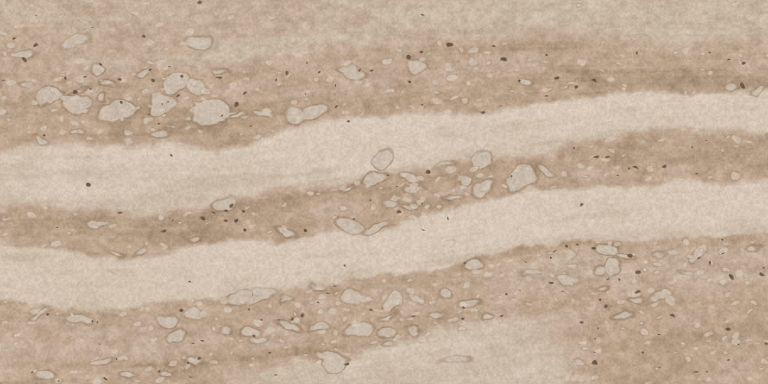
Write a Shadertoy shader that draws this texture.

```glsl
// Vein-cut travertine: cream and tan strata that climb to the right.
// Ragged band edges set a tone, streaky noise stains it, and jittered
// cells scatter grey mineral pockets, pale flecks and small dark pits.

const vec3 DEEP  = vec3(0.665, 0.57, 0.48);
const vec3 TAN   = vec3(0.735, 0.635, 0.545);
const vec3 ROSE  = vec3(0.76, 0.67, 0.595);
const vec3 SAND  = vec3(0.79, 0.725, 0.65);
const vec3 CREAM = vec3(0.845, 0.78, 0.715);
const vec3 OCHRE = vec3(0.765, 0.695, 0.605);
const vec3 FILL  = vec3(0.79, 0.735, 0.675);
const vec3 FLECK = vec3(0.835, 0.78, 0.715);
const vec3 RIM   = vec3(0.58, 0.48, 0.39);
const vec3 PIT   = vec3(0.36, 0.28, 0.22);

const float RISE = 0.19;     // climb of the strata from left to right
const float STREAK = 0.60;   // strength of the long stains
const float LAMINA = 0.14;   // strength of the thin layers
const float MOTTLE = 0.55;   // strength of the cloudy stains
const float SPECKLE = 0.13;  // strength of the fine crumbs in the brown
const float GRAIN = 0.050;   // strength of the finest grain

// Centres of the zones rich in mineral pockets
const vec2 ZONES[4] = vec2[4](vec2(0.36, 0.73), vec2(1.52, 0.35),
                              vec2(1.10, 0.52), vec2(0.95, 0.20));

float hash(vec2 p) {
    vec3 q = fract(p.xyx * 0.1031);
    q += dot(q, q.yzx + 33.33);
    return fract((q.x + q.y) * q.z);
}

float noise(vec2 p) {
    vec2 i = floor(p), f = fract(p);
    f = f * f * (3.0 - 2.0 * f);
    return mix(mix(hash(i), hash(i + vec2(1, 0)), f.x),
               mix(hash(i + vec2(0, 1)), hash(i + vec2(1, 1)), f.x), f.y);
}

float fbm(vec2 p) {
    float sum = 0.0, amp = 0.533;
    for (int i = 0; i < 4; i++) {
        sum += amp * noise(p);
        p = mat2(0.96, 0.28, -0.28, 0.96) * p * 2.03 + 17.3;
        amp *= 0.5;
    }
    return sum;
}

// Height within the strata, with the climb removed
float layerHeight(vec2 p) {
    float weight = smoothstep(-0.3, 0.25, p.y) * (1.0 - smoothstep(0.65, 1.0, p.y));
    return p.y - RISE * weight * smoothstep(0.3, 1.9, p.x);
}

// 1 below a wobbling band edge, 0 above it
float below(float v, float x, float level, float soft) {
    float wobble = 0.050 * (noise(vec2(x * 3.4, level * 91.0)) - 0.5)
                 + 0.028 * (noise(vec2(x * 8.0, level * 57.0)) - 0.5)
                 + 0.012 * (noise(vec2(x * 23.0, level * 33.0)) - 0.5);
    return 1.0 - smoothstep(-soft, soft, v - level - wobble);
}

// Base tone of the strata: 0 is deep brown, 1 is cream
float strata(vec2 p) {
    float v = layerHeight(p);
    float tone = mix(0.46, 0.74, smoothstep(0.2, 1.4, p.x));
    tone = mix(tone, 0.34, below(v, p.x, 0.86, 0.04));
    tone = mix(tone, 0.18, below(v, p.x, 0.72, 0.05));
    tone = mix(tone, 0.96, below(v, p.x, 0.615, 0.014));
    tone = mix(tone, 0.82, below(v, p.x, 0.51, 0.03));
    tone = mix(tone, 0.22, below(v, p.x, 0.455, 0.016));
    tone = mix(tone, 0.96, below(v, p.x, 0.345, 0.009));
    tone = mix(tone, 0.22, below(v, p.x, 0.205, 0.008));
    tone = mix(tone, 0.42, below(v, p.x, 0.165, 0.03));
    tone = mix(tone, 0.20, below(v, p.x, 0.09, 0.03));
    float patchMask = smoothstep(0.5, 0.9, p.x) * (1.0 - smoothstep(1.35, 1.65, p.x));
    return mix(tone, 0.80, patchMask * below(v, p.x, 0.03, 0.015));
}

float richness(vec2 p) {
    float rich = 0.0;
    for (int i = 0; i < 4; i++) {
        vec2 q = (p - ZONES[i]) / vec2(0.40, 0.10);
        rich = max(rich, exp(-dot(q, q)));
    }
    return rich;
}

// Distance to scattered ellipses; chance is (sparse, dense), reach the largest radius
float scatter(vec2 p, vec2 cell, vec2 chance, float reach, float seed) {
    float d = 1.0;
    vec2 home = floor(p / cell);
    for (int j = -1; j <= 1; j++)
    for (int i = -1; i <= 1; i++) {
        vec2 id = home + vec2(i, j), key = id + seed;
        float pick = hash(key + 7.7);
        if (pick > chance.x + chance.y) continue;
        vec2 jitter = vec2(hash(key + 3.1), hash(key + 19.4)) - 0.5;
        vec2 centre = (id + 0.5 + 0.7 * jitter) * cell;
        float host = 1.0 - smoothstep(0.40, 0.62, strata(centre));
        if (pick > (chance.x + chance.y * richness(centre)) * (0.08 + host)) continue;
        float size = hash(key + 41.7);
        vec2 r = cell * reach * mix(0.35, 1.0, size * size);
        r.y *= mix(0.55, 1.2, hash(key + 63.2));
        vec2 q = p - centre;
        q.y -= q.x * (hash(key + 81.5) - 0.4) * 0.5;
        d = min(d, (length(q / r) - 1.0) * min(r.x, r.y));
    }
    return d;
}

float cover(float d, float soft) { return 1.0 - smoothstep(-soft, soft, d); }

vec3 palette(float t) {
    vec3 c = mix(DEEP, TAN, smoothstep(0.0, 0.28, t));
    c = mix(c, ROSE, smoothstep(0.28, 0.48, t));
    c = mix(c, SAND, smoothstep(0.48, 0.74, t));
    return mix(c, CREAM, smoothstep(0.74, 1.0, t));
}

void mainImage(out vec4 fragColor, in vec2 fragCoord) {
    vec2 p = fragCoord / iResolution.y;
    float soft = max(0.002, 0.6 / iResolution.y);
    float v = layerHeight(p);
    vec2 warp = vec2(noise(p * 25.0), noise(p * 25.0 + 51.0)) - 0.5;
    vec2 crumble = vec2(noise(p * 75.0 + 8.0), noise(p * 75.0 + 33.0)) - 0.5;

    // Stained strata
    float tone = strata(p + 0.012 * warp + 0.006 * crumble);
    float brown = 1.0 - smoothstep(0.45, 0.85, tone);
    float stain = mix(0.6, 1.0, brown);
    tone += STREAK * stain * (fbm(vec2(p.x * 2.2, v * 24.0)) - 0.5);
    tone += LAMINA * (noise(vec2(p.x * 5.0, v * 105.0)) - 0.5);
    tone += MOTTLE * stain * (fbm(p * vec2(13.0, 24.0) + 5.0) - 0.5);
    vec3 col = palette(tone);
    float ochre = smoothstep(0.78, 0.93, v) + 0.6 * smoothstep(0.50, 0.70, fbm(p * vec2(2.0, 9.0) + 40.0));
    col = mix(col, OCHRE, 0.28 * min(ochre, 1.0));
    float topCrumbs = smoothstep(0.82, 0.92, v);
    col += SPECKLE * max(mix(0.25, 1.0, brown), topCrumbs) * (fbm(p * vec2(48.0, 62.0)) - 0.5);

    // Mineral pockets with dark rims of uneven strength
    vec2 w = p + 0.024 * warp + 0.006 * crumble;
    float pocket = min(scatter(w, vec2(0.120, 0.095), vec2(0.02, 0.62), 0.44, 11.0),
                       scatter(w, vec2(0.080, 0.040), vec2(0.12, 0.45), 0.44, 37.0));
    float rim = 1.0 - smoothstep(0.0, 0.005, abs(pocket - 0.002));
    vec3 fill = FILL + 0.05 * (fbm(p * 30.0) - 0.5);
    col = mix(col, fill, 0.92 * cover(pocket, soft));
    col = mix(col, RIM, rim * mix(0.12, 0.65, noise(p * 22.0 + 9.0)));

    // Pale flecks, some shaded below, and dark pits
    vec2 chip = p + 0.010 * warp + 0.007 * crumble;
    float fleck = scatter(chip, vec2(0.034, 0.025), vec2(0.26, 0.30), 0.36, 73.0);
    float shade = cover(abs(fleck - 0.002), 0.003) * smoothstep(0.5, 0.8, noise(p * 30.0 + 70.0));
    col = mix(col, FLECK, 0.68 * cover(fleck, soft));
    col = mix(col, RIM, 0.5 * shade);
    float pit = scatter(chip, vec2(0.027, 0.023), vec2(0.07, 0.06), 0.25, 129.0);
    col = mix(col, PIT, 0.8 * cover(pit, soft));

    col += GRAIN * (0.8 * noise(p * 118.0) + 1.2 * noise(p.yx * 227.0) - 1.0);
    fragColor = vec4(col, 1.0);
}
```
